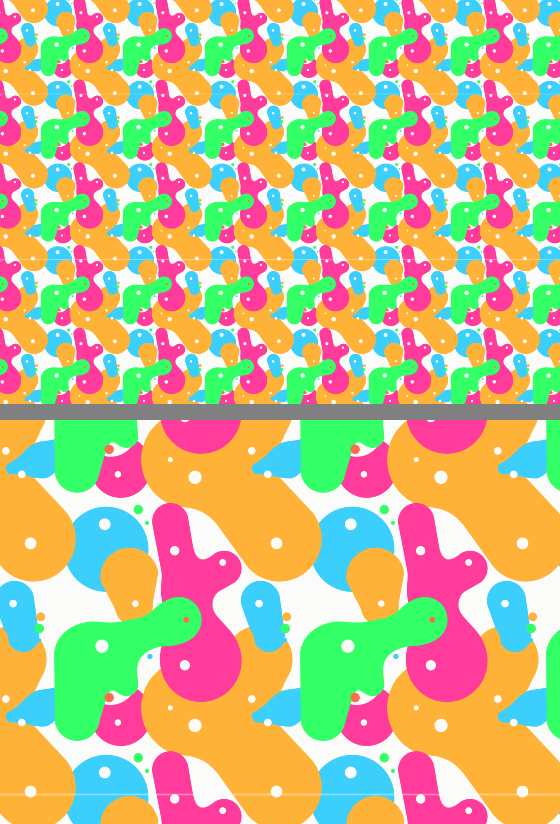
Top, the full canvas; bottom, a detail of the centre.
A WebGL 2 fragment shader for this pattern:

```glsl
#version 300 es
precision highp float;

#define REPEATS vec2(6.83, 4.883)
#define TILE 169.0
#define SEAM_STRENGTH 0.4
#define SEAM_WIDTH 0.6
#define WHITE vec3(0.985, 0.985, 0.975)
#define ORANGE vec3(1.0, 0.70, 0.22)
#define PINK vec3(1.0, 0.23, 0.61)
#define GREEN vec3(0.20, 1.0, 0.40)
#define CYAN vec3(0.24, 0.81, 0.99)
#define CORAL vec3(1.0, 0.42, 0.30)

uniform vec2 u_resolution;
out vec4 outColor;

// Highlights: centre, radius
const vec3 highlights[12] = vec3[12](
  vec3(70, 154, 4.5), vec3(72, 71, 4.0), vec3(120, 89, 3.2), vec3(153, 97, 2.3),
  vec3(93, 125, 2.2), vec3(178, 125, 2.6), vec3(134, 208, 4.5), vec3(117, 196, 1.7),
  vec3(190, 253, 4.0), vec3(173, 190, 2.6), vec3(184, 206, 2.6), vec3(81, 206, 2.2));

// Coloured droplets: centre, radius, palette index
const vec4 droplets[9] = vec4[9](
  vec4(127, 167, 3.5, 0), vec4(128, 136, 2.0, 4), vec4(75, 189, 3.2, 4),
  vec4(197, 134, 3.0, 1), vec4(196, 142, 3.2, 2), vec4(95, 230, 3.2, 2),
  vec4(103, 161, 1.8, 3), vec4(101, 239, 1.4, 2), vec4(196, 150, 1.4, 3));
const vec3 palette[5] = vec3[5](WHITE, ORANGE, GREEN, CYAN, CORAL);

// Nearest periodic copy of p around a centre
vec2 wrapAround(vec2 p, vec2 centre) {
  vec2 d = p - centre;
  return centre + d - TILE * floor(d / TILE + 0.5);
}

// Tapered capsule
float limb(vec2 p, vec2 a, vec2 b, float ra, float rb) {
  vec2 ab = b - a;
  float h = clamp(dot(p - a, ab) / dot(ab, ab), 0.0, 1.0);
  return length(p - a - ab * h) - mix(ra, rb, h);
}

float smoothUnion(float a, float b, float k) {
  float h = max(k - abs(a - b), 0.0) / k;
  return min(a, b) - h * h * k * 0.25;
}

float orangeBlob(vec2 p) {
  p = wrapAround(p, vec2(159, 209));
  float d = limb(p, vec2(130, 196), vec2(153, 203), 33.0, 29.0);
  d = smoothUnion(d, limb(p, vec2(153, 203), vec2(192, 250), 25.0, 29.0), 10.0);
  return smoothUnion(d, limb(p, vec2(178, 163), vec2(160, 190), 23.0, 28.0), 10.0);
}

float pinkBlob(vec2 p) {
  p = wrapAround(p, vec2(136, 124));
  float d = limb(p, vec2(117, 69), vec2(126, 118), 12.5, 12.0);
  d = smoothUnion(d, limb(p, vec2(154, 101), vec2(128, 119), 12.0, 9.0), 14.0);
  d = smoothUnion(d, limb(p, vec2(127, 118), vec2(136, 155), 13.0, 20.0), 10.0);
  return smoothUnion(d, length(p - vec2(138, 164)) - 28.0, 10.0);
}

float pinkBowl(vec2 p) {
  p = wrapAround(p, vec2(83, 202));
  return max(length(p - vec2(83, 201)) - 21.0, 18.0 - length(p - vec2(76, 176)));
}

float greenBlob(vec2 p) {
  p = wrapAround(p, vec2(88, 168));
  float d = limb(p, vec2(59, 161), vec2(53, 203), 22.0, 15.5);
  d = smoothUnion(d, limb(p, vec2(70, 156), vec2(110, 142), 16.0, 10.0), 12.0);
  d = smoothUnion(d, length(p - vec2(123, 136)) - 15.5, 14.0);
  return smoothUnion(d, limb(p, vec2(84, 160), vec2(87, 180), 9.0, 8.0), 10.0);
}

float cyanBean(vec2 p) {
  p = wrapAround(p, vec2(180, 133));
  float d = limb(p, vec2(179, 123), vec2(185, 147), 13.5, 11.0);
  return max(d, 12.0 - length(p - vec2(163, 151)));
}

float cyanWing(vec2 p) {
  p = wrapAround(p, vec2(194, 197));
  float d = limb(p, vec2(177, 202), vec2(197, 197), 4.0, 11.0);
  return smoothUnion(d, limb(p, vec2(197, 196), vec2(214, 188), 10.0, 8.0), 8.0);
}

void main() {
  // Design space, y downwards, anchored one third in from the top left
  vec2 uv = gl_FragCoord.xy / u_resolution;
  vec2 p = (vec2(uv.x, 1.0 - uv.y) - 1.0 / 3.0) * REPEATS * TILE;
  float edge = 0.5 * TILE * REPEATS.x / u_resolution.x;
  vec3 color = WHITE;
  #define PAINT(d, c) color = mix(color, c, smoothstep(edge, -edge, d))

  // Blobs, back to front
  PAINT(length(wrapAround(p, vec2(73, 88)) - vec2(73, 88)) - 29.0, CYAN);
  PAINT(pinkBowl(p), PINK);
  PAINT(orangeBlob(p), ORANGE);
  PAINT(limb(wrapAround(p, vec2(89, 113)), vec2(89, 107), vec2(92, 127), 20.0, 13.0), ORANGE);
  PAINT(cyanWing(p), CYAN);
  PAINT(cyanBean(p), CYAN);
  PAINT(pinkBlob(p), PINK);
  PAINT(greenBlob(p), GREEN);

  // Small dots
  for (int i = 0; i < 12; i++) {
    vec3 dot3 = highlights[i];
    PAINT(length(wrapAround(p, dot3.xy) - dot3.xy) - dot3.z, WHITE);
  }
  for (int i = 0; i < 9; i++) {
    vec4 drop = droplets[i];
    PAINT(length(wrapAround(p, drop.xy) - drop.xy) - drop.z, palette[int(drop.w)]);
  }

  // Faint hairline seam every second row
  float seam = abs(mod(p.y - 255.0 + TILE, 2.0 * TILE) - TILE) - SEAM_WIDTH;
  color = mix(color, WHITE, SEAM_STRENGTH * smoothstep(edge, -edge, seam));
  outColor = vec4(color, 1.0);
}
```
